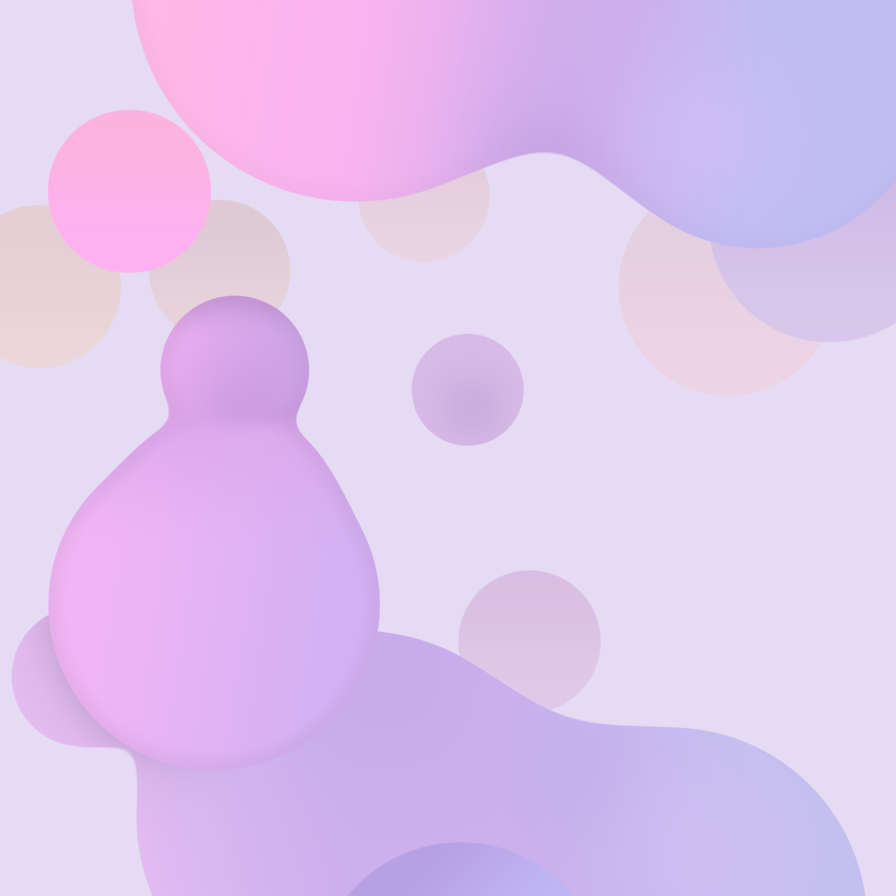
Reproduce this background procedurally as a three.js fragment shader.

```glsl
varying vec2 vUv;

float circle(vec2 p, vec2 center, float radius) {
  return length(p - center) - radius;
}

// Polynomial smooth union: k is the width of the blend
float smoothUnion(float a, float b, float k) {
  float h = max(k - abs(a - b), 0.0) / k;
  return min(a, b) - h * h * k * 0.25;
}

float coverage(float d) {
  return 1.0 - smoothstep(-0.001, 0.001, d);
}

// Soft round falloff used for highlights and shadows
float glow(vec2 p, vec2 center, float radius) {
  vec2 q = (p - center) / radius;
  return exp(-dot(q, q));
}

// Disc with a vertical gradient
void paintDisc(inout vec3 color, vec2 p, vec2 center, float radius, vec3 low, vec3 high) {
  float t = smoothstep(-radius, radius, p.y - center.y);
  color = mix(color, mix(low, high, t), coverage(circle(p, center, radius)));
}

float upperBlob(vec2 p) {
  float left = circle(p, vec2(0.397, 1.026), 0.251);
  float right = circle(p, vec2(0.846, 0.917), 0.194);
  return smoothUnion(left, right, 0.191);
}

float pearBlob(vec2 p) {
  float belly = circle(p, vec2(0.239, 0.3255), 0.185);
  float shoulder = circle(p, vec2(0.255, 0.427), 0.12);
  float head = circle(p, vec2(0.262, 0.587), 0.083);
  return smoothUnion(smoothUnion(belly, shoulder, 0.031), head, 0.0286);
}

float lowerBlob(vec2 p) {
  float hill = circle(p, vec2(0.4036, 0.065), 0.2305);
  float flank = circle(p, vec2(0.3516, 0.0885), 0.199);
  float rightHill = circle(p, vec2(0.749, -0.031), 0.219);
  float lobe = circle(p, vec2(0.091, 0.245), 0.078);
  float body = smoothUnion(smoothUnion(hill, flank, 0.026), rightHill, 0.151);
  return smoothUnion(body, lobe, 0.086);
}

vec3 upperColor(vec2 p) {
  float x = p.x - 0.15 * (p.y - 0.9);
  vec3 c = mix(vec3(1.0, 0.72, 0.91), vec3(0.98, 0.705, 0.94), smoothstep(0.15, 0.38, x));
  c = mix(c, vec3(0.81, 0.68, 0.925), smoothstep(0.36, 0.66, x));
  c = mix(c, vec3(0.755, 0.745, 0.955), smoothstep(0.65, 0.87, x));
  c = mix(c, vec3(0.81, 0.74, 0.98), 0.7 * glow(p, vec2(0.78, 0.85), 0.09));
  return mix(c, vec3(0.79, 0.65, 0.905), 0.6 * glow(p, vec2(0.6, 0.83), 0.07));
}

vec3 pearColor(vec2 p) {
  vec3 c = mix(vec3(0.945, 0.71, 0.96), vec3(0.825, 0.69, 0.955), smoothstep(0.06, 0.43, p.x + 0.15 * (0.33 - p.y)));
  c = mix(c, vec3(0.86, 0.655, 0.92), 0.75 * smoothstep(0.38, 0.54, p.y));
  // Head, darker toward the neck and crown
  vec3 head = mix(vec3(0.91, 0.68, 0.94), vec3(0.81, 0.65, 0.91), smoothstep(0.18, 0.34, p.x));
  head = mix(head, vec3(0.79, 0.59, 0.87), 0.7 * glow(p, vec2(0.275, 0.53), 0.07));
  head = mix(head, vec3(0.76, 0.58, 0.83), 0.7 * smoothstep(0.62, 0.68, p.y));
  return mix(c, head, smoothstep(0.512, 0.542, p.y));
}

vec3 lowerColor(vec2 p) {
  vec3 c = mix(vec3(0.9, 0.74, 0.95), vec3(0.8, 0.69, 0.93), smoothstep(0.08, 0.42, p.x + 0.2 * p.y));
  c = mix(c, vec3(0.765, 0.75, 0.935), smoothstep(0.55, 0.92, p.x + 0.25 * p.y));
  c = mix(c, vec3(0.77, 0.66, 0.91), 0.7 * glow(p, vec2(0.43, 0.25), 0.12));
  c = mix(c, vec3(0.76, 0.68, 0.92), 0.7 * glow(p, vec2(0.64, 0.14), 0.08));
  return mix(c, vec3(0.82, 0.75, 0.955), 0.6 * glow(p, vec2(0.79, 0.05), 0.11));
}

void main() {
  vec2 p = vUv;
  vec3 color = vec3(0.898, 0.863, 0.957);

  // Pale distant discs
  paintDisc(color, p, vec2(0.044, 0.68), 0.091, vec3(0.92, 0.84, 0.85), vec3(0.89, 0.81, 0.83));
  paintDisc(color, p, vec2(0.245, 0.698), 0.079, vec3(0.91, 0.83, 0.86), vec3(0.87, 0.79, 0.83));
  paintDisc(color, p, vec2(0.473, 0.781), 0.0735, vec3(0.91, 0.83, 0.89), vec3(0.89, 0.8, 0.86));
  paintDisc(color, p, vec2(0.8125, 0.68), 0.122, vec3(0.92, 0.83, 0.9), vec3(0.89, 0.81, 0.88));
  paintDisc(color, p, vec2(0.926, 0.753), 0.135, vec3(0.85, 0.78, 0.92), vec3(0.8, 0.71, 0.89));
  paintDisc(color, p, vec2(0.591, 0.284), 0.0795, vec3(0.88, 0.79, 0.91), vec3(0.85, 0.75, 0.89));
  vec3 violet = mix(vec3(0.845, 0.73, 0.9), vec3(0.79, 0.68, 0.87), glow(p, vec2(0.527, 0.545), 0.04));
  paintDisc(color, p, vec2(0.522, 0.565), 0.0625, violet, violet);

  // Lower blob, shaded where the pear rests on it
  float pear = pearBlob(p);
  vec3 lower = lowerColor(p);
  lower *= 1.0 - 0.1 * exp(-max(pear, 0.0) / 0.025) * smoothstep(0.3, 0.1, p.x);
  color = mix(color, lower, coverage(lowerBlob(p)));
  vec3 moundShade = mix(vec3(0.72, 0.63, 0.89), vec3(0.75, 0.71, 0.95), smoothstep(0.42, 0.62, p.x - p.y));
  paintDisc(color, p, vec2(0.514, -0.103), 0.163, moundShade, moundShade);

  // Pear and upper blob with a faint darker rim
  vec3 pearShade = pearColor(p) * (1.0 - 0.04 * smoothstep(-0.025, 0.0, pear));
  color = mix(color, pearShade, coverage(pear));
  float upper = upperBlob(p);
  vec3 upperShade = upperColor(p) * (1.0 - 0.02 * smoothstep(-0.03, 0.0, upper));
  color = mix(color, upperShade, coverage(upper));

  // Bright pink disc in front
  paintDisc(color, p, vec2(0.1445, 0.7865), 0.091, vec3(1.0, 0.69, 0.95), vec3(0.99, 0.7, 0.87));

  gl_FragColor = vec4(color, 1.0);
}
```
